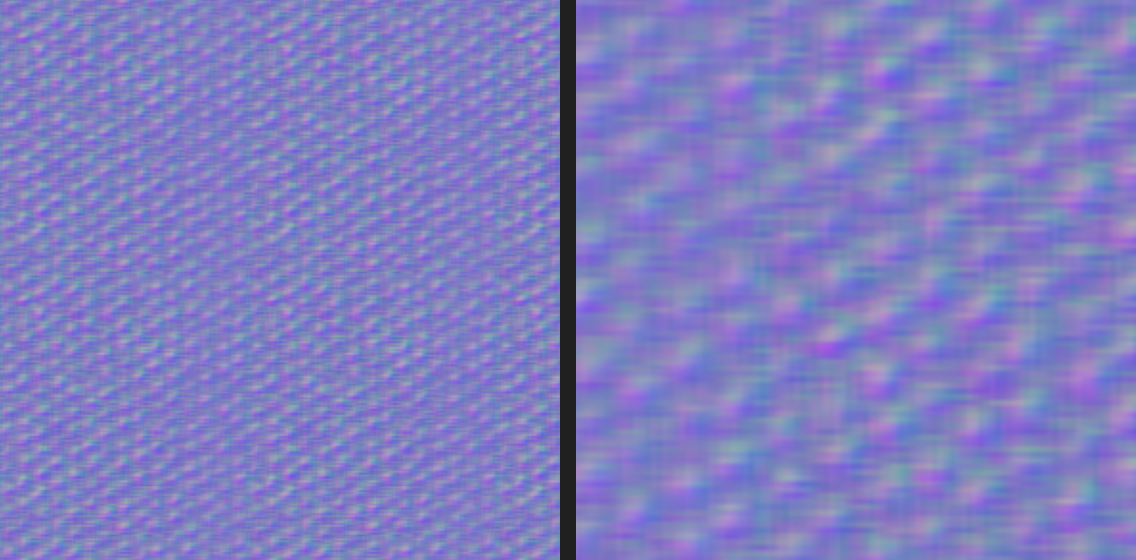
Left: the whole. Right: its middle third, enlarged.
This texture map is drawn by a Shadertoy shader. Its source:

```glsl
// Tangent-space normal map of a twill weave, tiled a little over twice each way.
// Short slanted yarn bumps on a sheared lattice are summed into an analytic slope,
// which is encoded as colour and then broken up by fine threads and a seam per tile.

const vec2 TILES = vec2(2.25, 2.13);   // tile repeats across and down
const vec2 YARNS = vec2(15.0, 13.0);   // bump columns and rows per tile
const float RISE = 7.0;                // rows climbed by a ridge across one tile
const float ROW_HEIGHT = 1.22;         // row pitch in column widths

float hash(vec2 p, float seed) {
    vec3 q = fract(vec3(p.xyx + seed) * vec3(0.1031, 0.1030, 0.0973));
    q += dot(q, q.yzx + 33.33);
    return fract((q.x + q.y) * q.z);
}

// Value noise in -1..1 that wraps over one tile
float tileNoise(vec2 tile, vec2 cells, float seed) {
    vec2 p = tile * cells;
    vec2 i = floor(p);
    vec2 f = p - i;
    f = f * f * (3.0 - 2.0 * f);
    vec2 a = mod(i, cells);
    vec2 b = mod(i + 1.0, cells);
    float low = mix(hash(a, seed), hash(vec2(b.x, a.y), seed), f.x);
    float high = mix(hash(vec2(a.x, b.y), seed), hash(b, seed), f.x);
    return 2.0 * mix(low, high, f.y) - 1.0;
}

// Wraps a lattice cell so that the sheared rows join across tile edges
vec2 wrapCell(vec2 cell) {
    float turns = floor(cell.x / YARNS.x);
    return mod(cell + turns * vec2(-YARNS.x, RISE), YARNS);
}

// Sum of slanted bumps: xy = slope, z = height
vec3 twill(vec2 p) {
    const float shear = RISE / YARNS.x;
    const vec2 along = vec2(0.848, 0.530);
    const vec2 across = vec2(-0.530, 0.848);
    const vec2 size = vec2(0.43, 0.32);
    vec2 lattice = vec2(p.x, p.y - shear * p.x);
    vec2 base = floor(lattice);
    vec3 sum = vec3(0.0);
    for (int j = -1; j <= 1; j++) {
        for (int i = -1; i <= 1; i++) {
            vec2 cell = base + vec2(i, j);
            vec2 id = wrapCell(cell);
            vec2 jitter = vec2(hash(id, 3.0), hash(id, 17.0)) - 0.5;
            vec2 d = lattice - cell - 0.5;
            d.y += shear * d.x;
            d -= jitter * vec2(0.28, 0.20);
            d.y *= ROW_HEIGHT;
            vec2 q = vec2(dot(d, along), dot(d, across)) / size;
            float bump = exp(-dot(q, q)) * mix(0.65, 1.3, hash(id, 41.0));
            vec2 slope = -2.0 * bump * (q.x / size.x * along + q.y / size.y * across);
            sum += vec3(slope, bump);
        }
    }
    return sum;
}

// Encodes slope as colour; blue falls as green rises, creases darken
vec3 encodeSlope(vec2 slope, float height) {
    vec2 rg = vec2(0.508, 0.503) + vec2(0.043, -0.034) * slope;
    float blue = 0.762 - 0.66 * (rg.y - 0.5);
    return vec3(rg, blue) + 0.06 * (height - 0.35);
}

// Fine horizontal threads, fainter vertical ones and coloured specks
vec3 threadGrain(vec2 tile) {
    float weft = tileNoise(tile, vec2(22.0, 136.0), 5.0);
    float weftTint = tileNoise(tile, vec2(34.0, 120.0), 29.0);
    float warp = tileNoise(tile, vec2(130.0, 20.0), 53.0);
    float speck = tileNoise(tile, vec2(48.0, 52.0), 71.0);
    return weft * vec3(0.025, 0.062, -0.032)
         + weftTint * vec3(0.042, -0.015, 0.018)
         + warp * vec3(0.028, 0.006, 0.010)
         + speck * vec3(0.046, -0.035, 0.012);
}

void mainImage(out vec4 fragColor, in vec2 fragCoord) {
    vec2 uv = fragCoord / iResolution.xy;
    vec2 tile = fract(vec2(uv.x, uv.y - 1.0) * TILES);

    // Uneven yarn: gentle bending of the weave
    vec2 bend = vec2(tileNoise(tile, vec2(20.0), 83.0), tileNoise(tile, vec2(18.0), 97.0));
    vec3 weave = twill(tile * YARNS + 0.09 * bend);

    // Relief is softer toward the right side of each tile
    float soft = smoothstep(0.5, 0.9, tile.x) * (1.0 - smoothstep(0.97, 1.0, tile.x));
    float patchy = tileNoise(tile, vec2(4.0, 5.0), 109.0);
    float relief = (1.0 - 0.15 * soft) * (1.0 + 0.10 * patchy);

    // Narrow upright seam where neighbouring tiles meet
    float seamDistance = abs(fract(tile.x + 0.5) - 0.5);
    float seam = 1.0 - smoothstep(0.006, 0.018, seamDistance);
    relief *= 1.0 - 0.4 * seam;

    vec3 colour = encodeSlope(weave.xy * relief, weave.z);
    colour += threadGrain(tile) * (1.0 - 0.2 * soft);
    colour += soft * vec3(0.0, -0.008, 0.012);
    colour += seam * vec3(-0.040, 0.018, 0.0);
    fragColor = vec4(clamp(colour, 0.0, 1.0), 1.0);
}
```
